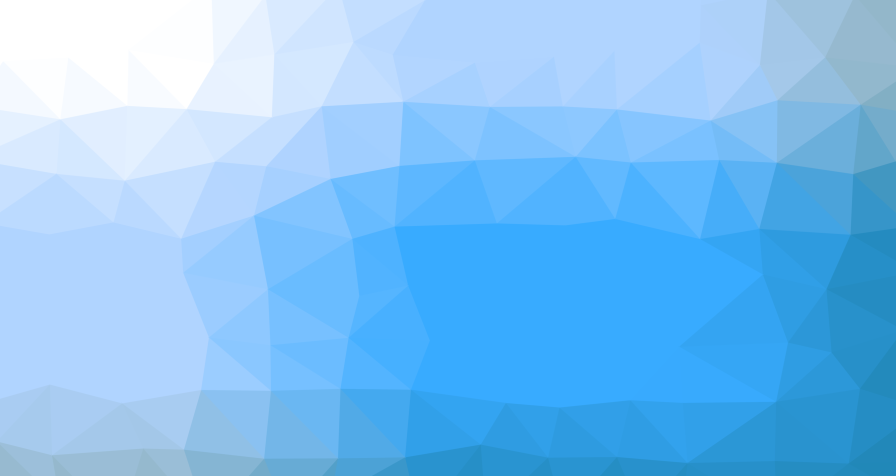
Write a Shadertoy shader that draws this background.

```glsl
// Low-poly sky: a jittered grid is split into triangles, each filled flat with
// the colour found at its middle. The colour field runs from white at the top
// left through pale blue to sky blue, with teal shade at the right and bottom.

#define CELL vec2(0.15, 0.12)        // grid pitch, in canvas heights
#define ORIGIN vec2(0.87, 0.115)     // one grid node, measured from the top left
#define JITTER vec2(0.60, 0.46)      // full node displacement, in cells
#define FIELD_NOISE 0.05             // tone variation between facets
#define WHITE vec3(1.0, 1.0, 1.0)
#define PALE vec3(0.69, 0.83, 1.0)
#define SKY vec3(0.22, 0.67, 1.0)
#define PALE_SHADE vec3(0.56, 0.70, 0.76)
#define SKY_SHADE vec3(0.13, 0.53, 0.72)

float hash(vec2 p) {
    return fract(sin(dot(p, vec2(127.1, 311.7))) * 43758.5453);
}

float ramp(float x, float start, float end) {
    return clamp((x - start) / (end - start), 0.0, 1.0);
}

// Displaced grid node, in canvas heights from the top left
vec2 node(vec2 id) {
    vec2 offset = vec2(hash(id), hash(id + 37.3)) - 0.5;
    return ORIGIN + CELL * (id + JITTER * offset);
}

// Colour field: q spans 0 to 1 rightward and downward
vec3 skyColor(vec2 q, float noise) {
    float across = ramp(q.x + noise * 0.3, 0.20, 0.475);
    float down = ramp(q.y + noise * 0.3, 0.16, 0.49);
    float tone = across + down;
    float toPale = min(tone, 1.0);
    float toSky = max(tone - 1.0, 0.0);

    vec3 light = mix(mix(WHITE, PALE, toPale), SKY, toSky);
    vec3 dark = mix(PALE_SHADE, SKY_SHADE, toSky);
    float right = ramp(q.x + noise * 0.5, 0.80, 1.02);
    float bottom = ramp(q.y + noise * 0.5, 0.80, 1.10);
    return mix(light, dark, 1.0 - (1.0 - right) * (1.0 - bottom));
}

float cross2(vec2 a, vec2 b) {
    return a.x * b.y - a.y * b.x;
}

// Signed distance to the line through a and b
float edgeDistance(vec2 p, vec2 a, vec2 b) {
    return cross2(b - a, p - a) / max(length(b - a), 1e-4);
}

// Adds one flat facet, weighted by its coverage of the pixel
void addFacet(inout vec4 total, vec2 p, vec2 a, vec2 b, vec2 c) {
    float side = sign(cross2(b - a, c - a));
    float d = min(side * edgeDistance(p, a, b),
              min(side * edgeDistance(p, b, c), side * edgeDistance(p, c, a)));
    float pixel = 0.7 / iResolution.y;
    float coverage = smoothstep(-pixel, pixel, d);
    if (coverage <= 0.0) return;

    vec2 middle = (a + b + c) / 3.0;
    float noise = FIELD_NOISE * (hash(floor(middle * 500.0)) - 0.5);
    middle.x *= iResolution.y / iResolution.x;
    total += vec4(skyColor(middle, noise), 1.0) * coverage;
}

void mainImage(out vec4 fragColor, in vec2 fragCoord) {
    vec2 p = vec2(fragCoord.x, iResolution.y - fragCoord.y) / iResolution.y;
    vec2 home = floor((p - ORIGIN) / CELL);
    vec4 total = vec4(0.0);

    // Test the facets of the nearby cells
    for (int j = -1; j <= 1; j++) {
        for (int i = -1; i <= 1; i++) {
            vec2 id = home + vec2(float(i), float(j));
            vec2 a = node(id);
            vec2 b = node(id + vec2(1.0, 0.0));
            vec2 c = node(id + vec2(1.0, 1.0));
            vec2 d = node(id + vec2(0.0, 1.0));

            // Split each cell along its shorter diagonal
            if (distance(a, c) < distance(b, d)) {
                addFacet(total, p, a, b, c);
                addFacet(total, p, a, c, d);
            } else {
                addFacet(total, p, a, b, d);
                addFacet(total, p, b, c, d);
            }
        }
    }

    // Fall back to the smooth field where no facet covers the pixel
    vec2 q = vec2(p.x * iResolution.y / iResolution.x, p.y);
    vec3 color = total.a > 0.001 ? total.rgb / total.a : skyColor(q, 0.0);
    fragColor = vec4(color, 1.0);
}
```
